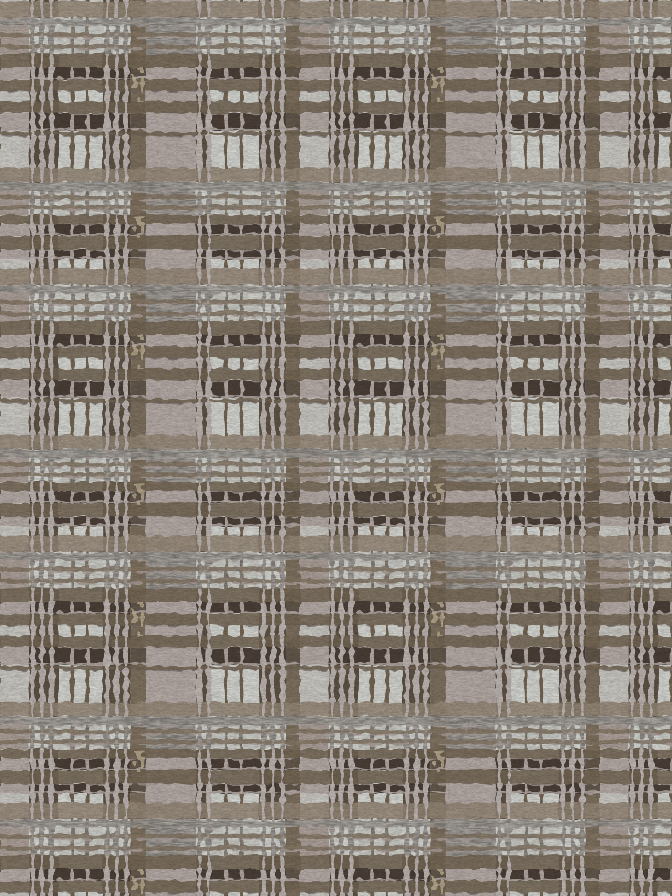
Give the GLSL for this pattern, as a Shadertoy shader.

```glsl
// Woven plaid of ragged brown, grey, pink and white bands with beaded crossing yarns.

const float UNITS = 768.0;              // design units per canvas height
const vec2 TILE = vec2(257.0, 229.0);   // size of one repeat
const vec2 ORIGIN = vec2(0.0, 58.0);    // repeat corner, measured from the top left

const vec3 WHITE = vec3(0.76, 0.765, 0.745);
const vec3 PINK = vec3(0.65, 0.61, 0.595);
const vec3 GREY = vec3(0.55, 0.535, 0.515);
const vec3 TAUPE = vec3(0.54, 0.49, 0.43);
const vec3 BROWN = vec3(0.415, 0.365, 0.30);
const vec3 DARK = vec3(0.27, 0.23, 0.20);
const vec3 BEIGE = vec3(0.69, 0.64, 0.54);

// Horizontal bands: start, end, yarn (0 brown, 1 taupe, 2 grey)
const vec3 BANDS[14] = vec3[14](
    vec3(10, 20, 0), vec3(29, 39, 0), vec3(55, 58, 0), vec3(86, 98, 1),
    vec3(98, 106, 2), vec3(109, 113, 1), vec3(118, 122, 1), vec3(126, 134, 0),
    vec3(144, 156, 0), vec3(172, 186, 1), vec3(187, 193, 2), vec3(199, 203, 1),
    vec3(209, 213, 1), vec3(217, 232, 0));
const vec2 DARK_ROWS[4] = vec2[4](vec2(-3, 10), vec2(39, 54), vec2(134, 144), vec2(156, 164));
const vec2 MESH_ROWS[2] = vec2[2](vec2(98, 126), vec2(186, 218));

float hash(vec2 p) {
    vec3 h = fract(p.xyx * vec3(0.1031, 0.1030, 0.0973));
    h += dot(h, h.yzx + 33.33);
    return fract((h.x + h.y) * h.z);
}

// Value noise that wraps after "period" lattice cells
float noise(vec2 p, vec2 period) {
    vec2 i = floor(p), f = fract(p);
    f = f * f * (3.0 - 2.0 * f);
    vec2 a = mod(i, period), b = mod(i + 1.0, period);
    return mix(mix(hash(a), hash(vec2(b.x, a.y)), f.x),
               mix(hash(vec2(a.x, b.y)), hash(b), f.x), f.y);
}

// Noise over one repeat, centred on zero; the seed shifts the lattice
float tileNoise(vec2 q, vec2 cells, float seed) {
    return noise(q / TILE * cells + seed * 7.0, cells) - 0.5;
}

float stripe(float x, vec2 span, float rag, float aa) {
    return smoothstep(-aa, aa, min(x - span.x, span.y - x) + rag);
}

// Ground cells: column groups tinted by the kind of row they lie in
vec3 groundColor(float x, float dark, float mesh, vec3 grey, float aa) {
    vec3 pale = mix(mix(WHITE, PINK, max(dark, 0.3)), mix(PINK, TAUPE, 0.3), mesh);
    vec3 gap = mix(mix(mix(BROWN, DARK, 0.5), DARK, dark), WHITE, mesh);
    vec3 block = mix(mix(WHITE, DARK, dark), mix(WHITE, grey, 0.15), mesh);
    vec3 wide = mix(PINK, grey, 0.9 * mesh);
    vec3 edge = mix(mix(TAUPE, BROWN, 0.7), DARK, 0.5 * dark);

    vec3 col = pale;
    col = mix(col, gap, stripe(x, vec2(25, 112), 0.0, aa));
    col = mix(col, gap, stripe(x, vec2(168, 245), 0.0, aa));
    col = mix(col, block, stripe(x, vec2(50, 88), 0.0, aa));
    col = mix(col, block, stripe(x, vec2(180, 222), 0.0, aa));
    col = mix(col, wide, stripe(x, vec2(125, 168), 0.0, aa));
    col = mix(col, edge, stripe(x, vec2(112, 125), 0.0, aa));
    return mix(col, edge, stripe(x, vec2(245, 260), 0.0, aa));
}

void mainImage(out vec4 fragColor, in vec2 fragCoord) {
    vec2 p = vec2(fragCoord.x, iResolution.y - fragCoord.y) / iResolution.y * UNITS;
    float aa = 0.42 * UNITS / iResolution.y;
    vec2 t = mod(p - ORIGIN, TILE);

    // Slight wobble of all edges, plus raggedness that swells and pinches
    vec2 wobble = vec2(tileNoise(t, vec2(40, 34), 0.0), tileNoise(t, vec2(36, 40), 1.0));
    vec2 q = mod(t + vec2(1.5, 2.0) * wobble, TILE);
    float rag = 2.8 * tileNoise(t, vec2(60, 54), 2.0);
    float streak = noise(p * vec2(0.2, 1.0), vec2(1024));
    vec3 grey = GREY * (0.84 + 0.28 * streak);

    // Row kinds and ground
    float dark = 0.0, mesh = 0.0;
    for (int i = 0; i < 4; i++) dark = max(dark, stripe(q.y, DARK_ROWS[i], 0.0, aa));
    for (int i = 0; i < 2; i++) mesh = max(mesh, stripe(q.y, MESH_ROWS[i], 0.0, aa));
    vec3 ground = groundColor(q.x, dark, mesh, grey, aa);
    vec3 col = ground;

    // Thin dividers splitting the large blocks
    vec3 divider = mix(mix(BROWN, PINK, dark), mix(grey, BROWN, 0.4), mesh);
    for (int i = 0; i < 4; i++) {
        float x = 62.0 + 13.0 * float(i % 2) + 132.0 * float(i / 2);
        col = mix(col, divider, stripe(q.x, vec2(x - 1.5, x + 1.5), 0.5 * rag, aa));
    }

    // Pale slits fringing the dark rows
    for (int i = 0; i < 4; i++) {
        float y = DARK_ROWS[i].y - 1.0;
        col = mix(col, PINK, 0.9 * stripe(q.y, vec2(y - 0.9, y + 0.9), 0.7 * rag, aa));
    }

    // Horizontal bands, tinted by the ground, with broken slits below
    float banded = 0.0;
    for (int i = 0; i < 14; i++) {
        vec3 b = BANDS[i];
        vec3 yarn = b.z < 0.5 ? BROWN : b.z < 1.5 ? mix(TAUPE, BROWN, 0.5 * mesh) : grey;
        float cover = stripe(q.y, b.xy, 0.6 * rag, aa);
        col = mix(col, mix(yarn, ground, 0.12), cover);
        float slit = stripe(q.y, vec2(b.y - 0.3, b.y + 0.9), rag - 0.3, aa);
        col = mix(col, mix(PINK, DARK, 0.6 * (1.0 - dark) * (1.0 - mesh)), 0.7 * slit);
        banded = max(banded, cover);
    }

    // Groups of beaded vertical yarns that thin out over the bands
    vec4 starts = vec4(28, 92, 171, 226);
    vec3 bead = mix(mix(PINK, WHITE, 0.25), mix(PINK, grey, 0.85), mesh);
    for (int g = 0; g < 4; g++) {
        for (int i = 0; i < 3; i++) {
            if (g == 2 && i == 2) continue;
            float x = starts[g] + 8.0 * float(i);
            float halfWidth = 2.2 - 1.1 * banded;
            float swell = rag * (1.0 - 0.4 * banded);
            col = mix(col, bead, stripe(q.x, vec2(x - halfWidth, x + halfWidth), swell, aa));
        }
    }

    // Beige flecks on the edge columns
    float fleck = smoothstep(0.08, 0.16, tileNoise(t, vec2(80, 70), 3.0));
    float fleckRow = max(stripe(q.y, vec2(0, 30), 0.0, aa), stripe(q.y, vec2(128, 146), 0.0, aa));
    col = mix(col, BEIGE, 0.8 * fleck * fleckRow * stripe(q.x, vec2(113, 124), rag, aa));

    // Woven grain, ribbed along the rows
    float grain = noise(p * vec2(0.6, 1.3) + 71.0, vec2(1024));
    col *= 0.99 + 0.08 * (streak - 0.5) + 0.14 * (grain - 0.5);
    fragColor = vec4(col, 1.0);
}
```
